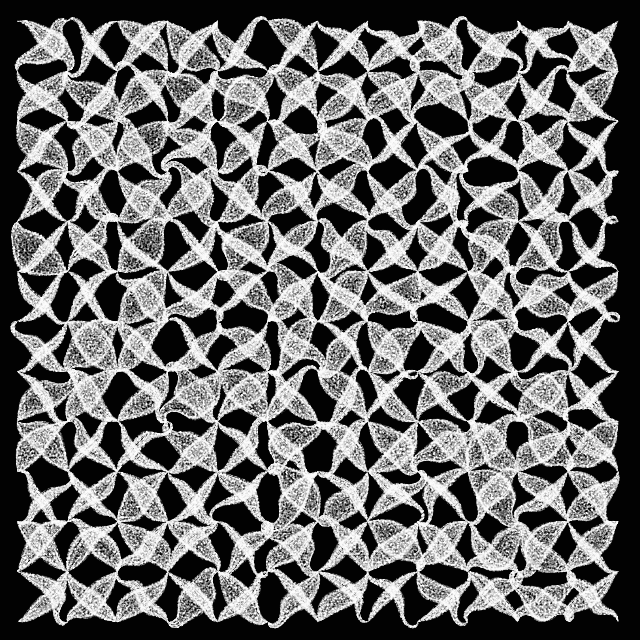
Write a three.js fragment shader that draws this pattern.

```glsl
varying vec2 vUv;

const float CELLS = 12.0;
const float PITCH = 0.0782;
const vec2 GRID_ORIGIN = vec2(0.0273, 0.0286);
const vec3 INK = vec3(0.006);
const vec3 CHALK = vec3(0.99);

vec2 hash2(vec2 p) {
  vec3 q = fract(p.xyx * vec3(0.1031, 0.1030, 0.0973));
  q += dot(q, q.yzx + 33.33);
  return fract((q.xx + q.yz) * q.zy);
}

float cornerSlope(vec2 corner, vec2 offset) {
  return dot(hash2(corner) * 2.0 - 1.0, offset);
}

float gradientNoise(vec2 p) {
  vec2 i = floor(p);
  vec2 f = p - i;
  vec2 s = f * f * (3.0 - 2.0 * f);
  vec2 e = vec2(1.0, 0.0);
  float low = mix(cornerSlope(i, f), cornerSlope(i + e, f - e), s.x);
  float high = mix(cornerSlope(i + e.yx, f - e.yx), cornerSlope(i + 1.0, f - 1.0), s.x);
  return mix(low, high, s.y);
}

// Twists space around a knot, fading with distance
vec2 swirl(vec2 p, vec2 knot, float turn) {
  vec2 d = p - knot;
  float angle = turn * exp(-dot(d, d) * 14.0);
  float c = cos(angle);
  float s = sin(angle);
  return knot + vec2(c * d.x - s * d.y, s * d.x + c * d.y);
}

// Rare strong turns, mostly weak ones
vec2 randomTurns(vec2 seed) {
  vec2 h = hash2(seed) * 2.0 - 1.0;
  return 2.4 * h * h * h;
}

// Density of a fan of threads pinched at both ends
float bundle(vec2 p, vec2 start, vec2 end, vec2 seed) {
  float len = distance(start, end);
  vec2 dir = (end - start) / len;
  vec2 d = p - start;
  vec2 q = vec2(dot(d, dir), dir.x * d.y - dir.y * d.x);
  if (abs(q.y) > 0.8 || q.x < -0.5 || q.x > len + 0.5) return 0.0;

  vec2 turns = randomTurns(seed + 11.3);
  q = swirl(q, vec2(0.0), turns.x);
  q = swirl(q, vec2(len, 0.0), turns.y);

  // Curved centre line and spread from two control values each
  float u = clamp(q.x / len, 0.0, 1.0);
  float bell = 3.0 * u * (1.0 - u);
  vec2 bend = (hash2(seed + 23.7) - 0.5) * 0.68;
  vec2 open = hash2(seed + 41.9);
  open = 0.06 + 0.42 * open * open;
  float centre = bell * (mix(bend.x, bend.y, u) + 0.12 * gradientNoise(vec2(u * 3.0, 0.5) + seed * 7.0));
  float spread = bell * mix(open.x, open.y, u);
  float side = q.y - centre;

  // Threads gather along the rims of the fan
  float fuzz = 0.02 + 0.075 * bell;
  float gathered = 0.13 * inversesqrt(max(spread * spread - side * side, 0.0) + 0.0025);
  float inside = 1.0 - smoothstep(spread - 0.015, spread + fuzz, abs(side));
  float ends = smoothstep(-0.02, 0.02, q.x) * smoothstep(-0.02, 0.02, len - q.x);

  // Fine streaks follow the curves
  float lane = side / (spread + 0.02);
  float streaks = gradientNoise(vec2(lane * 4.0, u * 1.5) + seed * 5.3)
                + gradientNoise(vec2(lane * 10.0, u * 2.0) + seed * 9.1);
  return gathered * inside * ends * max(1.0 + 0.9 * streaks, 0.1);
}

// Sums the crossed bundles of the surrounding cells
float lattice(vec2 p) {
  vec2 home = floor(p);
  float density = 0.0;
  for (int y = -1; y <= 1; y++) {
    for (int x = -1; x <= 1; x++) {
      vec2 cell = home + vec2(float(x), float(y));
      if (min(cell.x, cell.y) < 0.0 || max(cell.x, cell.y) >= CELLS) continue;
      density += bundle(p, cell, cell + 1.0, cell + 3.0);
      density += bundle(p, cell + vec2(0.0, 1.0), cell + vec2(1.0, 0.0), cell + 71.0);
    }
  }
  return density;
}

void main() {
  vec2 p = (vUv - GRID_ORIGIN) / PITCH;
  float cover = 1.0 - exp(-lattice(p));

  // Chalky grain, strongest in the half tones
  float grain = gradientNoise(vUv * 300.0) + 0.6 * gradientNoise(vUv * 430.0 + 17.0);
  float tone = clamp(cover + 4.4 * cover * (1.0 - cover) * grain, 0.0, 1.0);
  gl_FragColor = vec4(mix(INK, CHALK, tone), 1.0);
}
```
